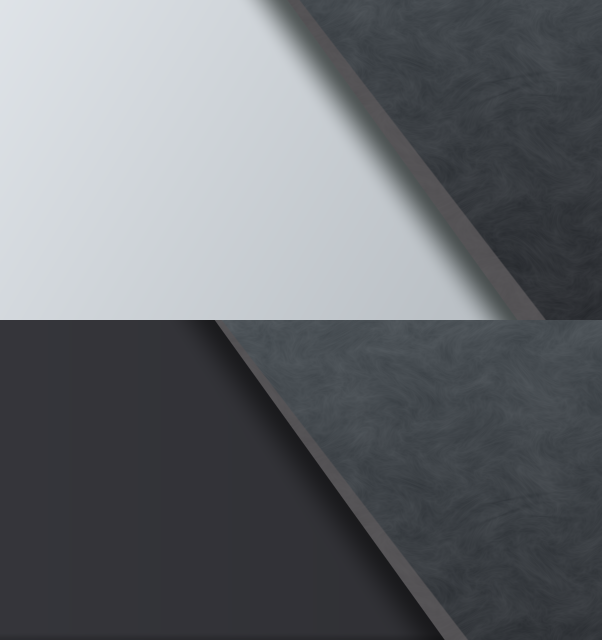
Write a Shadertoy shader that draws this background.

```glsl
// Two stacked panels, one pale and one charcoal, each overlapped by a slanted slate slab.
#define SEAM 0.5            // height of the line between the panels
#define LOWER_SHIFT 0.658   // slab offset used in the lower panel
#define SLAB_START 0.449    // slab edge at the top of the canvas
#define SLAB_SLOPE 0.719    // sideways run of the edge per unit height
#define SHADOW_WIDTH 0.072
#define GRAIN 0.085
#define PALE_LIGHT vec3(0.872, 0.890, 0.908)
#define PALE_DEEP vec3(0.732, 0.755, 0.775)
#define CHARCOAL vec3(0.200, 0.201, 0.220)
#define SLATE_LIGHT vec3(0.300, 0.325, 0.345)
#define SLATE_DEEP vec3(0.185, 0.195, 0.212)
#define BEVEL vec3(0.335, 0.328, 0.338)

vec2 hash2(vec2 cell) {
    vec3 h = fract(cell.xyx * vec3(0.1031, 0.1030, 0.0973));
    h += dot(h, h.yzx + 33.33);
    return fract((h.xx + h.yz) * h.zy);
}

// Distance to the nearest scattered point, centred near zero.
float cellular(vec2 p) {
    vec2 cell = floor(p), local = fract(p);
    float nearest = 2.0;
    for (int j = -1; j <= 1; j++)
    for (int i = -1; i <= 1; i++) {
        vec2 o = vec2(i, j);
        vec2 r = o + hash2(cell + o) - local;
        nearest = min(nearest, dot(r, r));
    }
    return sqrt(nearest) - 0.48;
}

// Mottled stone grain: rotated, warped octaves of cellular noise.
float stoneGrain(vec2 p) {
    float sum = 0.0, weight = 0.36;
    vec2 q = p * vec2(13.0, 18.0);
    for (int i = 0; i < 5; i++) {
        q += 0.22 * sin(q.yx * 2.3 + float(i));
        sum += weight * cellular(q + 17.0 * float(i));
        q = mat2(1.6, 0.9, -0.9, 1.6) * q;
        weight *= 0.88;
    }
    return sum;
}

// Faint curved scratches sharing one centre.
float scratches(vec2 p) {
    vec2 r = p - vec2(0.859, 0.661);
    float angle = atan(r.y, r.x), radius = length(r), sum = 0.0;
    for (int i = 0; i < 5; i++) {
        float k = float(i);
        float ring = 0.155 + 0.018 * k + 0.003 * sin(angle * 9.0 + k * 2.0);
        float width = 0.0025 + 0.0012 * sin(angle * 17.0 + k);
        float span = exp(-pow((angle - 1.85 - 0.18 * sin(k * 2.4)) / 0.32, 2.0));
        sum += span * exp(-pow((radius - ring) / width, 2.0)) * (0.35 + 0.15 * k);
    }
    return sum;
}

vec3 slabColour(vec2 p, float bevelDistance, float px) {
    float depth = clamp((1.16 - p.y) / 0.66 + 0.22 * (p.x - 0.65), 0.0, 1.0);
    float grain = stoneGrain(p);
    vec3 face = mix(SLATE_LIGHT, SLATE_DEEP, depth);
    face += GRAIN * grain - 0.028 * scratches(p);
    face += 0.008 * sin(p.x * 19.0 + 2.0 * sin(p.y * 13.0)) * sin(p.y * 23.0);
    vec3 side = BEVEL + 0.035 * grain - 0.02 * smoothstep(0.7, 0.5, p.y) * 0.0;
    return mix(side, face, smoothstep(-px, px, bevelDistance));
}

void mainImage(out vec4 fragColor, in vec2 fragCoord) {
    float px = 1.0 / iResolution.y;
    vec2 p = fragCoord * px;
    float upper = smoothstep(-0.5 * px, 0.5 * px, p.y - SEAM);

    // Both panels show the same slab, shifted vertically.
    vec2 slabPos = p + vec2(0.0, p.y < SEAM ? LOWER_SHIFT : 0.0);
    float drop = 1.0 - slabPos.y;
    float edge = (slabPos.x - SLAB_START - SLAB_SLOPE * drop) * 0.812;
    float bevel = (slabPos.x - SLAB_START - 0.019 - 0.770 * drop) * 0.792;

    // Panel backgrounds.
    vec3 pale = mix(PALE_LIGHT, PALE_DEEP, clamp(p.x + 0.6 * (1.0 - p.y), 0.0, 1.0));
    vec3 dark = CHARCOAL * (1.04 - 0.14 * p.x);
    dark *= 1.0 - 0.18 * (1.0 - smoothstep(0.0, 0.012, p.y));

    // Soft shadow cast beside the slab.
    float shadow = pow(1.0 - smoothstep(0.0, SHADOW_WIDTH, -edge), 1.5);
    pale *= 1.0 - shadow * vec3(0.60, 0.58, 0.59);
    dark *= 1.0 - 0.48 * shadow;

    vec3 colour = mix(dark, pale, upper);
    float slab = smoothstep(-0.7 * px, 0.7 * px, edge);
    colour = mix(colour, slabColour(slabPos, bevel, px), slab);
    fragColor = vec4(clamp(colour, 0.0, 1.0), 1.0);
}
```
